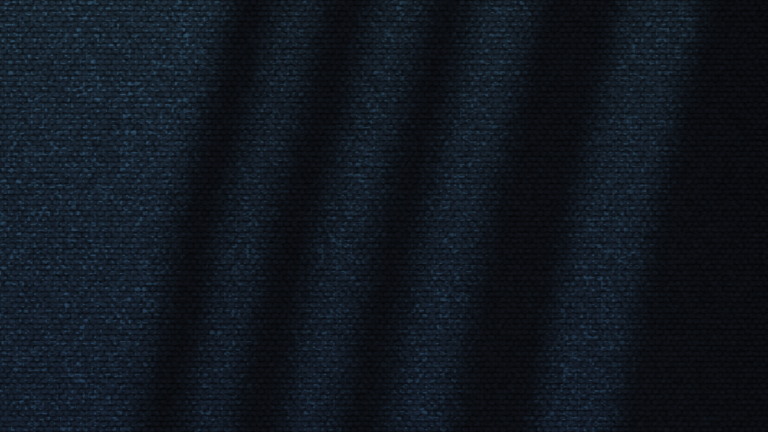
Give the GLSL for this texture, as a WebGL 1 fragment shader.

```glsl
precision highp float;
// Dark navy woven cloth crossed by soft slanted bands of light and shadow.
// Smooth band profiles set the lighting; staggered oval stitches, fibre
// noise and scattered teal flecks build the weave on top.

uniform vec2 u_resolution;

float hash(vec2 p) {
  vec3 q = fract(vec3(p.xyx) * 0.1031);
  q += dot(q, q.yzx + 33.33);
  return fract((q.x + q.y) * q.z);
}

float valueNoise(vec2 p) {
  vec2 cell = floor(p);
  vec2 f = fract(p);
  f = f * f * (3.0 - 2.0 * f);
  float low = mix(hash(cell), hash(cell + vec2(1.0, 0.0)), f.x);
  float high = mix(hash(cell + vec2(0.0, 1.0)), hash(cell + 1.0), f.x);
  return mix(low, high, f.y);
}

// Soft plateau between two edges
float band(float x, float left, float right, float soft) {
  return smoothstep(left - soft, left + soft, x)
       * (1.0 - smoothstep(right - soft, right + soft, x));
}

// Light falling on the cloth; x and y are in canvas heights
float foldLight(vec2 p) {
  float rise = p.y - 0.5;
  float x = p.x - 0.21 * rise - 0.04 * rise * rise;
  x += 0.012 * (valueNoise(p * vec2(3.0, 4.0)) - 0.5);
  float light = 1.0 - smoothstep(0.35, 0.47, x);
  light *= 0.84 + 0.22 * p.y;
  light += 0.72 * band(x, 0.525, 0.635, 0.052);
  light += 0.78 * band(x, 0.755, 0.875, 0.058);
  light += 0.82 * band(x, 0.990, 1.130, 0.060);
  light += 0.80 * band(x, 1.335, 1.515, 0.052);
  return light;
}

// Staggered oval stitches: x is thread height, y is a per-stitch random value
vec2 weave(vec2 p) {
  vec2 grid = p * vec2(58.0, 80.0);
  grid.x += 0.5 * mod(floor(grid.y), 2.0);
  vec2 stitch = floor(grid);
  vec2 local = fract(grid) - 0.5;
  local.y += 0.12 * (hash(stitch + 17.0) - 0.5);
  float thread = 1.0 - smoothstep(0.18, 0.62, length(local * vec2(0.85, 1.0)));
  return vec2(thread, hash(stitch));
}

void main() {
  vec2 p = gl_FragCoord.xy / u_resolution.y;
  float light = foldLight(p);

  // Cloth colour, bluer toward the bottom
  vec3 shade = vec3(0.046, 0.056, 0.075);
  vec3 lit = mix(vec3(0.085, 0.126, 0.185), vec3(0.098, 0.146, 0.190), p.y);
  vec3 color = mix(shade, lit, light);

  // Thread relief and fine fibres
  vec2 thread = weave(p);
  float fibre = valueNoise(p * vec2(190.0, 240.0));
  float relief = 0.62 + 0.50 * thread.x + 0.14 * (thread.y - 0.5);
  color *= relief + 0.45 * (fibre - 0.5);

  // Bright teal flecks where threads catch the light
  float glint = smoothstep(0.58, 0.92, valueNoise(p * vec2(150.0, 210.0) + 71.0));
  float strength = glint * (0.35 + 0.65 * thread.x) * (0.12 + 0.88 * light);
  color += vec3(0.055, 0.115, 0.150) * strength;

  // Gentle darkening at the far right
  color *= 1.0 - 0.12 * smoothstep(1.5, 1.78, p.x);
  gl_FragColor = vec4(color, 1.0);
}
```
